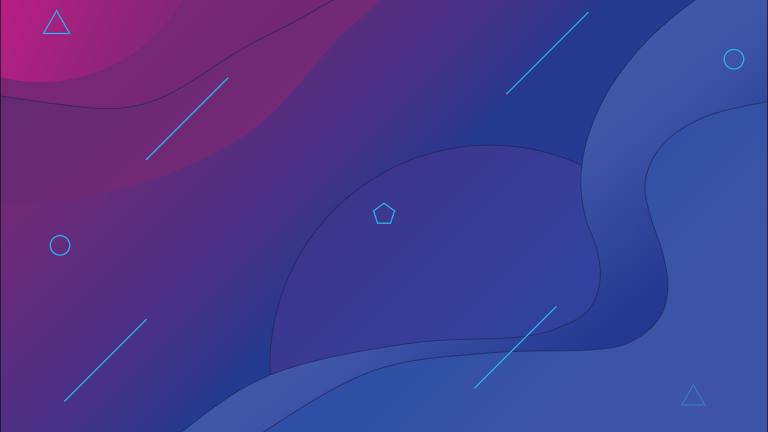
A Shadertoy shader for this background:

```glsl
// Layered fluid shapes in magenta, violet and blue with thin cyan outline ornaments.

// Canvas units: 100 high, about 177.8 wide, origin at the lower left.
const int KNOTS = 16;
const int STEPS = 8;
const float PI = 3.14159;
const vec2 DIAGONAL = vec2(1.0, 1.0);
const vec3 INK = vec3(0.12, 0.13, 0.34);
const vec3 CYAN = vec3(0.15, 0.69, 0.91);

float cover(float d, float px) { return clamp(0.5 - d / px, 0.0, 1.0); }

float stroke(float d, float halfWidth, float px) {
    return min(2.0 * halfWidth / px, 1.0) * cover(abs(d) - halfWidth, px);
}

// Progress from 0 to 1 along an axis that points right and down from the top left
float ramp(vec2 p, vec2 axis, float from, float to) {
    return clamp((dot(vec2(p.x, 100.0 - p.y), axis) - from) / (to - from), 0.0, 1.0);
}

float segment(vec2 p, vec2 a, vec2 b) {
    vec2 ab = b - a;
    return length(p - a - ab * clamp(dot(p - a, ab) / dot(ab, ab), 0.0, 1.0));
}

// Regular polygon with one corner pointing up
float polygon(vec2 p, float sides, float radius) {
    float halfSector = PI / sides;
    float a = mod(atan(p.x, p.y), 2.0 * halfSector) - halfSector;
    return length(p) * cos(a) - radius * cos(halfSector);
}

vec2 catmullRom(vec2 a, vec2 b, vec2 c, vec2 d, float t) {
    return b + 0.5 * t * (c - a + t * (2.0 * a - 5.0 * b + 4.0 * c - d
         + t * (3.0 * (b - c) + d - a)));
}

// Signed distance to an open spline, negative on the left of its direction
float splineEdge(vec2 p, vec2 k[KNOTS]) {
    float nearest = 1e5, side = 1.0;
    vec2 a = k[1];
    for (int i = 1; i < KNOTS - 2; i++) {
        for (int j = 1; j <= STEPS; j++) {
            vec2 b = catmullRom(k[i - 1], k[i], k[i + 1], k[i + 2], float(j) / float(STEPS));
            float d = segment(p, a, b);
            if (d < nearest) {
                nearest = d;
                vec2 ab = b - a, ap = p - a;
                side = ab.x * ap.y - ab.y * ap.x > 0.0 ? -1.0 : 1.0;
            }
            a = b;
        }
    }
    return nearest * side;
}

// Height of the wavy line in the upper left
float waveHeight(float x) {
    float bump = (x - 55.0) / 11.0;
    return 77.8 - 0.15 * x + 3.75 * log(1.0 + exp((x - 32.0) / 5.0)) + 1.2 * exp(-bump * bump);
}

vec3 fillOutlined(vec3 base, vec3 fill, float d, float px) {
    return mix(mix(base, fill, cover(d, px)), INK, 0.6 * stroke(d, 0.12, px));
}

vec3 backdrop(vec2 p, float px) {
    vec3 color = mix(vec3(0.45, 0.16, 0.46), vec3(0.32, 0.185, 0.505), ramp(p, DIAGONAL, 46.0, 98.0));
    color = mix(color, vec3(0.265, 0.20, 0.535), ramp(p, DIAGONAL, 98.0, 117.0));
    color = mix(color, vec3(0.14, 0.23, 0.56), ramp(p, DIAGONAL, 117.0, 144.0));

    // Magenta layers of the upper left corner
    float dent = (p.x - 77.0) / 12.0;
    float outer = length(p - vec2(0.0, 161.6)) - 109.0 + 3.7 * exp(-dent * dent);
    vec3 plum = mix(vec3(0.40, 0.165, 0.46), vec3(0.45, 0.16, 0.46), ramp(p, DIAGONAL, 25.0, 88.0));
    color = mix(color, plum, cover(outer, px));

    float slope = waveHeight(p.x + 0.5) - waveHeight(p.x - 0.5);
    float wave = (waveHeight(p.x) - p.y) / sqrt(1.0 + slope * slope);
    vec3 berry = mix(vec3(0.48, 0.15, 0.46), vec3(0.44, 0.155, 0.455), ramp(p, DIAGONAL, 20.0, 80.0));
    color = fillOutlined(color, berry, wave, px);

    float corner = length(p - vec2(9.3, 119.0)) - 38.0;
    vec3 pink = mix(vec3(0.71, 0.12, 0.51), vec3(0.52, 0.15, 0.475), ramp(p, vec2(1.0, 0.5), 3.0, 40.0));
    return mix(color, pink, cover(corner, px));
}

vec3 ribbons(vec3 color, vec2 p, float px) {
    // Dome
    vec3 violet = mix(vec3(0.245, 0.205, 0.55), vec3(0.195, 0.26, 0.61), ramp(p, DIAGONAL, 125.0, 195.0));
    color = fillOutlined(color, violet, length(p - vec2(113.4, 15.5)) - 50.9, px);

    // Winding band, darkening toward its lower bend
    vec2 back[KNOTS] = vec2[KNOTS](
        vec2(184, 113), vec2(169, 105.5), vec2(152.8, 93.5), vec2(142.4, 81.5),
        vec2(136.6, 69.9), vec2(134.5, 59.5), vec2(135.4, 50.2), vec2(138.2, 42.1),
        vec2(138.9, 35.2), vec2(136.6, 28.7), vec2(130.8, 24.8), vec2(120.4, 22),
        vec2(94, 20.4), vec2(62.5, 13.2), vec2(40, -1.5), vec2(20, -18));
    vec3 band = mix(vec3(0.25, 0.34, 0.66), vec3(0.14, 0.22, 0.56), ramp(p, vec2(0.8, 1.0), 143.0, 191.0));
    color = fillOutlined(color, band, splineEdge(p, back), px);

    // Front sheet
    vec2 front[KNOTS] = vec2[KNOTS](
        vec2(200, 80), vec2(184, 77.6), vec2(166.7, 74.1), vec2(157.4, 69.9),
        vec2(151.6, 64.1), vec2(149.3, 57.2), vec2(150.5, 50.2), vec2(153.5, 41),
        vec2(154.6, 32.9), vec2(152.3, 25.9), vec2(145.8, 20.8), vec2(136.6, 19),
        vec2(112, 18.2), vec2(85.6, 13.9), vec2(58, -2), vec2(40, -16));
    vec3 sheet = mix(vec3(0.18, 0.31, 0.64), vec3(0.245, 0.33, 0.65), ramp(p, DIAGONAL, 170.0, 232.0));
    return fillOutlined(color, sheet, splineEdge(p, front), px);
}

vec3 ornaments(vec3 color, vec2 p, float px) {
    vec2 centers[4] = vec2[4](vec2(43.3, 72.5), vec2(126.7, 87.7), vec2(24.4, 16.6), vec2(119.3, 19.6));
    float d = 1e5;
    for (int i = 0; i < 4; i++)
        d = min(d, segment(p, centers[i] - 9.4, centers[i] + 9.4));
    d = min(d, abs(length(p - vec2(169.9, 86.3)) - 2.25));
    d = min(d, abs(length(p - vec2(13.9, 43.2)) - 2.25));
    d = min(d, abs(polygon(p - vec2(13.1, 94.0), 3.0, 3.5)));
    d = min(d, abs(polygon(p - vec2(88.9, 50.4), 5.0, 2.55)));
    color = mix(color, CYAN, stroke(d, 0.15, px));
    return mix(color, CYAN, 0.4 * stroke(polygon(p - vec2(160.5, 7.8), 3.0, 3.1), 0.14, px));
}

void mainImage(out vec4 fragColor, in vec2 fragCoord) {
    float px = 100.0 / iResolution.y;
    vec2 p = fragCoord * px;
    vec3 color = ornaments(ribbons(backdrop(p, px), p, px), p, px);
    // Thin dark margins on both sides
    float margin = min(p.x, iResolution.x * px - p.x);
    color = mix(color, INK * 0.5, 0.8 * cover(margin - 0.2, px));
    fragColor = vec4(color, 1.0);
}
```
